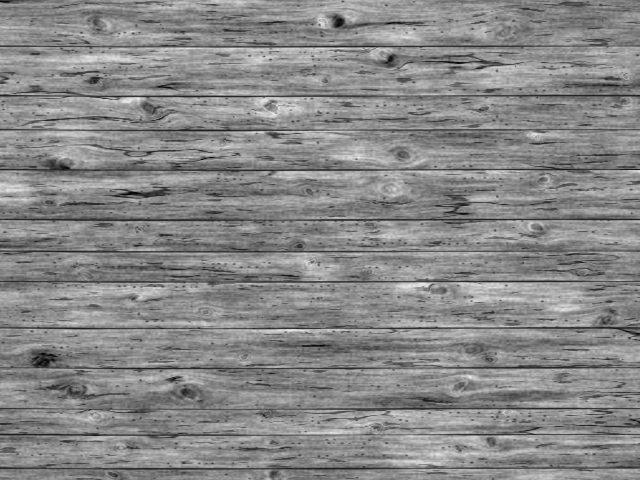
This texture is drawn by a Shadertoy shader. Its source:

```glsl
// Weathered grey timber wall: thirteen horizontal planks with grain, knots, cracks and pits.

// Sine-free hash of a 2D cell, 0 to 1
float hash(vec2 p) {
    vec3 q = fract(vec3(p.xyx) * 0.1031);
    q += dot(q, q.yzx + 33.33);
    return fract((q.x + q.y) * q.z);
}

float noise(vec2 p) {
    vec2 i = floor(p), f = fract(p);
    f = f * f * (3.0 - 2.0 * f);
    return mix(mix(hash(i), hash(i + vec2(1, 0)), f.x),
               mix(hash(i + vec2(0, 1)), hash(i + vec2(1, 1)), f.x), f.y);
}

float fbm(vec2 p) {
    float sum = 0.0, amp = 0.533;
    for (int i = 0; i < 4; i++) {
        sum += amp * noise(p);
        p = p * 2.03 + 17.3;
        amp *= 0.5;
    }
    return sum;
}

// Plank edges, measured from the top of the canvas
const float edges[14] = float[](-0.01, 0.097, 0.200, 0.271, 0.354, 0.458, 0.524,
                                0.587, 0.684, 0.767, 0.852, 0.906, 0.976, 1.06);

// Small dark wormholes, gathered into loose horizontal rows
float pits(vec2 p, float id, float aa) {
    vec2 size = vec2(0.015, 0.008);
    vec2 cell = floor(p / size);
    vec2 key = cell + id * 37.0;
    float row = hash(vec2(cell.y, id + 5.0));
    float chance = 0.5 * row * row * smoothstep(0.2, 0.8, noise(vec2(p.x * 5.0, key.y)));
    vec2 centre = (cell + 0.3 + 0.4 * vec2(hash(key + 3.1), hash(key + 8.7))) * size;
    float radius = mix(0.0005, 0.0017, hash(key + 21.0));
    float d = length((p - centre) * vec2(0.6, 1.0)) - radius;
    return step(hash(key), chance) * (1.0 - smoothstep(-aa, aa, d));
}

void mainImage(out vec4 fragColor, in vec2 fragCoord) {
    float aa = 1.0 / iResolution.y;
    vec2 p = fragCoord * aa;
    p.y = 1.0 - p.y + 0.003 * (noise(vec2(p.x * 4.0, 3.0)) - 0.5);

    // Find the plank
    float id = 0.0, top = edges[0], bottom = edges[1];
    for (int i = 0; i < 13; i++) {
        if (p.y >= edges[i]) {
            id = float(i);
            top = edges[i];
            bottom = edges[i + 1];
        }
    }

    // Knots bend the grain around them and leave ragged dark and pale scars
    vec2 g = p;
    float rings = 0.0, core = 0.0, scar = 0.0;
    vec2 ragged = vec2(fbm(p * 45.0), fbm(p * 45.0 + 50.0)) - 0.5;
    for (int k = 0; k < 4; k++) {
        vec2 key = vec2(id * 7.0 + 2.0, float(k) * 13.0 + 4.0);
        vec2 centre = vec2((float(k) + hash(key)) * 0.34,
                           mix(top, bottom, 0.15 + 0.7 * hash(key + 5.0)));
        float radius = mix(0.005, 0.016, hash(key + 9.0));
        vec2 off = p - centre;
        off.y += off.x * 0.8 * (hash(key + 31.0) - 0.5);
        off += 0.016 * ragged;
        float e = length(off * vec2(0.6, 1.0)) / radius;
        g.y -= off.y * 0.75 * exp(-e * e * 0.18);
        rings += sin(e * 9.0) * exp(-e * e * 0.5);
        core += (1.0 - smoothstep(0.1, 0.9, e)) * hash(key + 17.0);
        scar += exp(-e * e * 0.25);
    }
    g.y += 0.012 * (fbm(vec2(p.x * 3.5, p.y * 9.0 + id * 11.0)) - 0.5);
    vec2 shift = vec2(id * 19.7, id * 43.1);

    // Grain from broad bands down to fine fibres
    float tone = 0.562 + 0.07 * (hash(vec2(id, 71.0)) - 0.5);
    tone += 0.26 * (fbm(vec2(g.x * 2.5, g.y * 30.0) + shift) - 0.5);
    tone += 0.38 * (fbm(vec2(g.x * 5.0, g.y * 105.0) + shift) - 0.5);
    tone += 0.15 * (noise(vec2(g.x * 40.0, g.y * 300.0) + shift) - 0.5);
    tone += 0.12 * (noise(p * vec2(190.0, 260.0)) - 0.5);
    tone += 0.16 * (fbm(p * vec2(12.0, 18.0) + shift) - 0.5);

    // Dark stains along the grain, pale worn patches and knot scars
    float stain = fbm(vec2(g.x * 1.8, g.y * 38.0) + shift + 90.0);
    tone -= 0.15 * smoothstep(0.60, 0.78, stain);
    tone += 0.11 * smoothstep(0.58, 0.78, fbm(vec2(g.x * 6.0, g.y * 24.0) + shift + 150.0));
    tone += 0.07 * rings - 0.30 * min(core, 1.0);
    tone += 0.9 * min(scar, 1.0) * (fbm(g * vec2(30.0, 80.0) + shift) - 0.49);

    // Thin cracks that come and go
    float ridge = abs(fbm(vec2(g.x * 3.0, g.y * 26.0) + shift + 210.0) - 0.5);
    float open = smoothstep(0.58, 0.82, noise(vec2(p.x * 4.0, p.y * 22.0) + shift + 60.0));
    tone -= 0.34 * open * (1.0 - smoothstep(0.002, 0.024, ridge));

    // Short dark splits, scattered along the fibres
    float split = fbm(vec2(g.x * 16.0, g.y * 150.0) + shift + 310.0);
    tone -= 0.24 * smoothstep(0.68, 0.78, split);

    // Wormholes and columns of small nail marks
    tone = mix(tone, 0.15, 0.85 * pits(p, id, aa));
    float column = floor(p.x / 0.37);
    vec2 nail = vec2(column * 0.37 + 0.29 + 0.012 * (hash(vec2(id, column)) - 0.5),
                     mix(top, bottom, 0.25 + 0.5 * hash(vec2(column, id + 40.0))));
    tone = mix(tone, 0.2, 0.7 * (1.0 - smoothstep(0.0005, 0.0005 + 2.0 * aa, length(p - nail))));

    // Gaps of uneven width, with a lit lip below and a shaded edge above
    float gap = min(p.y - top, bottom - p.y);
    float seam = p.y - top < bottom - p.y ? id : id + 1.0;
    float width = 0.0002 + 0.0015 * noise(vec2(p.x * 7.0, seam * 3.0));
    tone += 0.07 * exp(-(p.y - top) * 180.0) - 0.04 * exp(-(bottom - p.y) * 150.0);
    tone = mix(0.09, tone, smoothstep(width - aa, width + aa, gap));

    // Slight fall-off towards the corners
    vec2 c = fragCoord / iResolution.xy - 0.5;
    tone *= 1.03 - 0.18 * dot(c, c);
    fragColor = vec4(vec3(clamp(tone, 0.04, 0.9)), 1.0);
}
```
